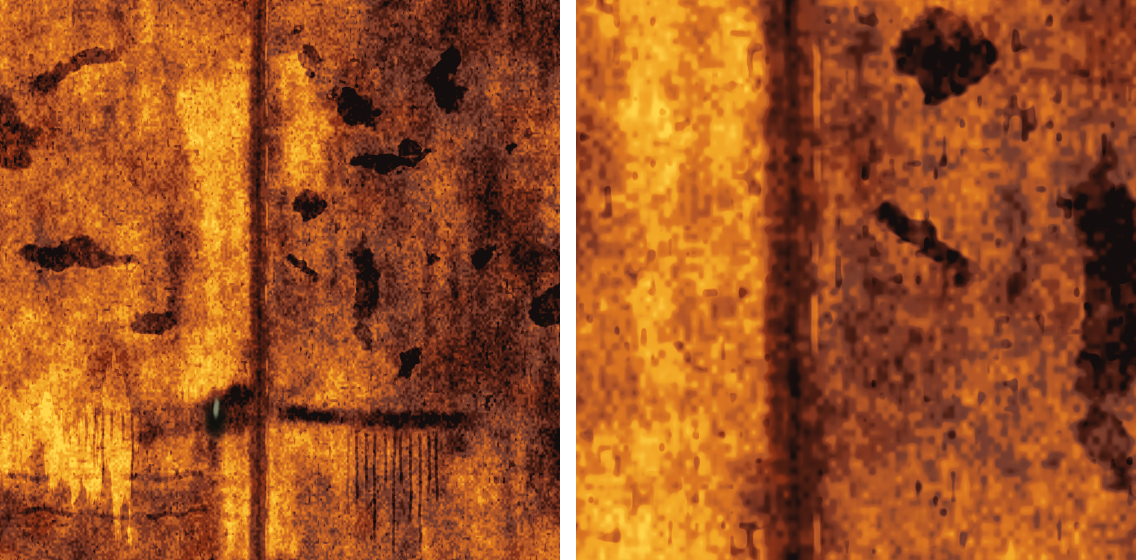
Left: the whole. Right: its middle third, enlarged.
Give the GLSL for this texture, as a Shadertoy shader.

```glsl
// Rusted, streaked steel plates with a vertical seam, dirt ledge, bolt and drips.

float hash(vec2 cell) {
    vec3 q = fract(vec3(cell.xyx) * 0.1031);
    q += dot(q, q.yzx + 33.33);
    return fract((q.x + q.y) * q.z);
}

float noise(vec2 p) {
    vec2 i = floor(p), f = fract(p);
    f = f * f * (3.0 - 2.0 * f);
    return mix(mix(hash(i), hash(i + vec2(1, 0)), f.x),
               mix(hash(i + vec2(0, 1)), hash(i + vec2(1, 1)), f.x), f.y);
}

float fbm(vec2 p) {
    float sum = 0.0, amp = 0.5;
    for (int i = 0; i < 5; i++) {
        sum += amp * noise(p);
        p = mat2(0.8, 0.6, -0.6, 0.8) * p * 2.03 + 17.3;
        amp *= 0.5;
    }
    return sum / 0.97;
}

// Soft ellipse: 1 in the middle, 0 outside
float stain(vec2 p, vec2 center, vec2 radius) {
    return 1.0 - smoothstep(0.3, 1.25, length((p - center) / radius));
}

// Soft box between two corners
float area(vec2 p, vec2 low, vec2 high, float soft) {
    vec2 a = smoothstep(low - soft, low + soft, p);
    vec2 b = 1.0 - smoothstep(high - soft, high + soft, p);
    return a.x * a.y * b.x * b.y;
}

// Thin runs of random length hanging from a level
float drips(vec2 p, float top, float reach) {
    float id = floor(p.x * 62.0);
    float h = hash(vec2(id, 5.0));
    float x = (id + 0.35 + 0.3 * h) / 62.0 + 0.003 * (noise(vec2(id, p.y * 25.0)) - 0.5);
    float line = 1.0 - smoothstep(0.001, 0.0038, abs(p.x - x));
    float bottom = top - reach * (0.35 + 0.65 * hash(vec2(id, 9.0)));
    return line * smoothstep(bottom - 0.02, bottom + 0.02, p.y) * (1.0 - smoothstep(top - 0.01, top + 0.01, p.y));
}

// Rust colours from soot to yellow
vec3 rust(float t, float dull) {
    vec3 brown = mix(vec3(0.55, 0.19, 0.08), vec3(0.47, 0.24, 0.18), dull);
    vec3 c = mix(vec3(0.08, 0.05, 0.05), vec3(0.29, 0.11, 0.07), smoothstep(-0.1, 0.14, t));
    c = mix(c, brown, smoothstep(0.12, 0.36, t));
    c = mix(c, vec3(0.71, 0.34, 0.15), smoothstep(0.36, 0.56, t));
    c = mix(c, vec3(0.85, 0.45, 0.13), smoothstep(0.55, 0.74, t));
    c = mix(c, vec3(0.95, 0.65, 0.15), smoothstep(0.74, 0.95, t));
    return mix(c, vec3(1.0, 0.83, 0.28), smoothstep(0.95, 1.25, t));
}

void mainImage(out vec4 fragColor, in vec2 fragCoord) {
    vec2 p = fragCoord / iResolution.xy;
    vec2 bend = vec2(fbm(p * 14.0), fbm(p * 14.0 + 40.0)) - 0.5;
    vec2 w = p + 0.09 * bend;
    float streak = fbm(p * vec2(42.0, 6.0) + 3.0) - 0.5;
    float ragged = fbm(p * vec2(34.0, 42.0) + 8.0);
    float right = smoothstep(0.46, 0.49, p.x);

    // Broad plate tones
    float tone = mix(0.58, 0.50 - 0.13 * smoothstep(0.55, 0.8, w.x), right);
    tone += 0.17 * area(w, vec2(0.48, -0.2), vec2(0.88, 0.23), 0.03);
    tone -= 0.2 * area(w, vec2(-0.2, -0.2), vec2(0.42, 0.135), 0.02);
    tone -= 0.15 * stain(w, vec2(0.92, 0.96), vec2(0.3, 0.2));
    tone -= 0.1 * stain(w, vec2(0.93, 0.42), vec2(0.12, 0.22));
    tone += 0.25 * stain(w, vec2(1.0, 0.62), vec2(0.05, 0.06));

    // Yellow runs
    float columnLeft = 0.345 - 0.02 * smoothstep(0.65, 0.8, p.y) - 0.03 * smoothstep(0.36, 0.3, p.y);
    tone += (0.33 - 0.08 * smoothstep(0.6, 0.85, p.y))
          * area(w, vec2(columnLeft, 0.3), vec2(0.44, 0.86), 0.018);
    tone += 0.4 * area(w, vec2(0.495, 0.66), vec2(0.56, 0.9), 0.02);
    tone += 0.16 * area(w, vec2(0.48, 0.28), vec2(0.61, 0.46), 0.025);
    vec2 hanging = p + vec2(0.0, 0.35 * streak);
    tone += 0.34 * area(hanging, vec2(0.07, 0.14), vec2(0.25, 0.26), 0.012);
    tone += 0.24 * area(hanging, vec2(-0.1, 0.2), vec2(0.13, 0.38), 0.04);
    tone += 0.28 * area(w, vec2(0.4, 0.0), vec2(0.53, 0.23), 0.02);

    // Mottling and grain
    tone += 0.75 * (fbm(p * 9.0 + 21.0) - 0.5) + 0.5 * streak + 0.35 * (ragged - 0.5);
    float grain = noise(p * vec2(255.0, 215.0)) + 0.6 * noise(p * vec2(120.0, 95.0) + 60.0) - 0.8;
    tone += 0.36 * grain;
    tone -= 0.3 * smoothstep(0.72, 0.9, noise(p * vec2(190.0, 130.0) + 90.0)) * smoothstep(0.4, 0.6, ragged);

    // Ragged soot blotches
    float soot = stain(w - vec2(0.0, 0.45 * (w.x - 0.14)), vec2(0.14, 0.88), vec2(0.1, 0.03));
    soot = max(soot, stain(w, vec2(0.01, 0.76), vec2(0.05, 0.09)));
    soot = max(soot, stain(w, vec2(0.16, 0.535), vec2(0.15, 0.03)));
    soot = max(soot, stain(w, vec2(0.28, 0.435), vec2(0.05, 0.025)));
    soot = max(soot, stain(w, vec2(0.62, 0.80), vec2(0.06, 0.035)));
    soot = max(soot, stain(w - vec2(0.0, 0.25 * (w.x - 0.7)), vec2(0.7, 0.705), vec2(0.09, 0.02)));
    soot = max(soot, stain(w, vec2(0.66, 0.47), vec2(0.035, 0.15)));
    soot = max(soot, stain(w, vec2(0.54, 0.51), vec2(0.045, 0.017)));
    soot = max(soot, 0.9 * right * smoothstep(0.57, 0.72, fbm(p * 11.0 + 70.0)) * smoothstep(0.25, 0.35, p.y));
    tone -= 0.5 * smoothstep(0.3, 0.6, soot * (0.25 + ragged));

    // Dirt ledge, lower creases and drips
    float ledge = p.y - 0.262 + 0.04 * (p.x - 0.5) + 0.02 * bend.y;
    tone -= 0.4 * (1.0 - smoothstep(0.006, 0.022, abs(ledge))) * area(p, vec2(0.5, 0.1), vec2(0.84, 0.4), 0.02);
    tone -= 0.3 * stain(w, vec2(0.57, 0.25), vec2(0.06, 0.022)) + 0.35 * stain(w, vec2(0.83, 0.21), vec2(0.04, 0.03));
    float crease = min(abs(p.y - 0.16 + 0.04 * p.x + 0.04 * bend.y), abs(p.y - 0.085 + 0.05 * bend.x));
    tone -= 0.3 * (1.0 - smoothstep(0.002, 0.009, crease)) * (1.0 - smoothstep(0.4, 0.45, p.x)) * smoothstep(0.35, 0.55, ragged);
    tone -= 0.34 * drips(p, 0.225, 0.22) * area(p, vec2(0.62, 0.0), vec2(0.79, 0.3), 0.01);
    tone -= 0.34 * drips(p, 0.265, 0.14) * area(p, vec2(0.14, 0.0), vec2(0.25, 0.3), 0.01);

    // Seam with a worn bright lip
    float seamX = p.x - 0.463 + 0.008 * bend.x;
    float seam = 1.0 - smoothstep(0.011, 0.022, abs(seamX));
    tone = mix(tone, 0.21 + 0.25 * grain + 0.25 * streak, 0.88 * seam);
    tone -= 0.15 * (1.0 - smoothstep(0.001, 0.006, abs(seamX + 0.001)));
    tone += 0.35 * (1.0 - smoothstep(0.001, 0.003, abs(seamX - 0.013))) * smoothstep(0.35, 0.6, noise(p * vec2(9.0, 60.0)));

    // Bolt, its shadow and pale glint
    vec2 b = p + 0.02 * bend;
    tone -= 0.3 * area(w, vec2(0.25, 0.225), vec2(0.44, 0.285), 0.015);
    tone -= 0.4 * stain(b, vec2(0.39, 0.29), vec2(0.045, 0.02)) + 0.3 * area(b, vec2(0.375, 0.16), vec2(0.4, 0.24), 0.008);
    vec3 color = rust(tone, clamp(0.35 + 0.35 * right + 2.0 * bend.x, 0.0, 1.0));
    color = mix(color, vec3(0.05, 0.06, 0.05), 0.95 * stain(b, vec2(0.388, 0.25), vec2(0.024, 0.04)));
    color = mix(color, vec3(0.62, 0.64, 0.5), 0.8 * stain(b, vec2(0.388, 0.272), vec2(0.005, 0.022)));
    fragColor = vec4(color, 1.0);
}
```
